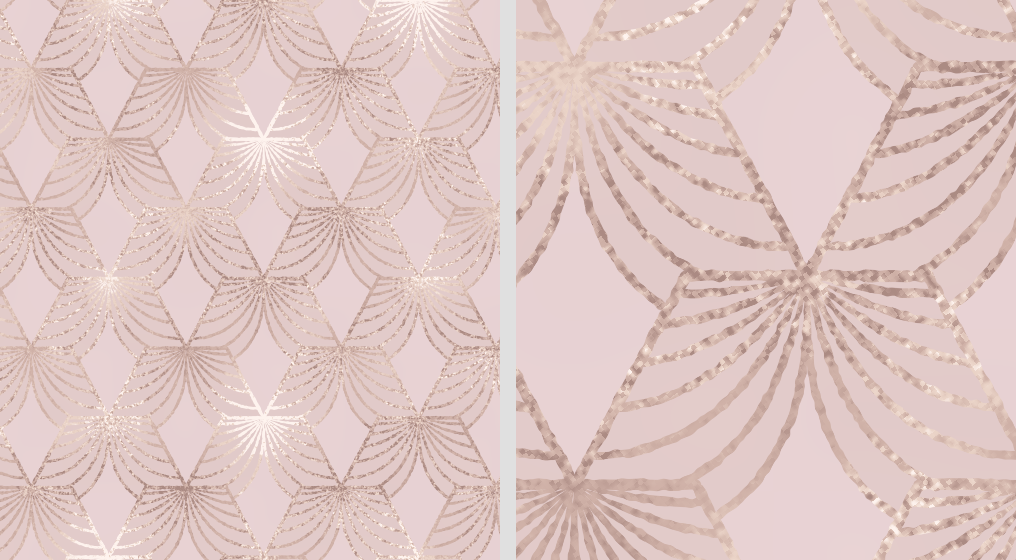
Left, the full canvas; right, a detail of the centre.
A WebGL 2 fragment shader for this pattern:

```glsl
#version 300 es
precision highp float;
// Staggered fans of curved rose-gold foil lines between plain blush diamonds.
uniform vec2 u_resolution;
out vec4 fragColor;

const float ROWS = 8.04;     // fan rows down the canvas; one row is one unit
const float PERIOD = 2.225;  // distance between fans in a row
const float CORNER = 0.58;   // half width of a fan's flat top
const float SLOPE = PERIOD * 0.5 - CORNER;

float hash(vec2 p) {
  vec3 h = fract(p.xyx * vec3(0.1031, 0.1030, 0.0973));
  h += dot(h, h.yzx + 33.33);
  return fract((h.x + h.y) * h.z);
}

float noise(vec2 p) {
  vec2 i = floor(p), f = fract(p);
  f = f * f * (3.0 - 2.0 * f);
  return mix(mix(hash(i), hash(i + vec2(1, 0)), f.x),
             mix(hash(i + vec2(0, 1)), hash(i + vec2(1, 1)), f.x), f.y);
}

// Signed offset from the nearest fan node of a row
float nodeOffset(float x, float row) {
  float shifted = x - 0.448 - PERIOD * 0.5 * mod(row + 1.0, 2.0);
  return shifted - PERIOD * round(shifted / PERIOD);
}

// Squared distance to the nearest point of a rectangular lattice
float latticeDist2(vec2 p, vec2 size) {
  p -= size * round(p / size);
  return dot(p, p);
}

// Foil colour from shadow (0) to highlight (1)
vec3 foilRamp(float t) {
  vec3 c = mix(vec3(0.66, 0.53, 0.50), vec3(0.81, 0.69, 0.65), smoothstep(0.0, 0.4, t));
  c = mix(c, vec3(0.92, 0.83, 0.78), smoothstep(0.4, 0.72, t));
  return mix(c, vec3(1.0, 0.96, 0.94), smoothstep(0.72, 1.0, t));
}

vec3 foil(vec2 p) {
  // Broad sheen, with bright flares around alternate nodes
  float sheen = 0.6 * noise(p * vec2(1.1, 1.3) + 17.0) + 0.4 * noise(p * 2.7 + 5.0);
  vec2 toFlare = p - vec2(5.99, 0.0);
  vec2 size = vec2(2.0 * PERIOD, 4.0);
  float flare = exp(-2.6 * min(latticeDist2(toFlare, size), latticeDist2(toFlare + size * 0.5, size)));
  flare *= 0.3 + 0.5 * smoothstep(0.2, 0.7, noise(p * 0.5 + 41.0));

  // Flaky glitter, fading out on the smooth patches
  mat2 turn = mat2(0.8, 0.6, -0.6, 0.8);
  float grain = 0.6 * noise(turn * p * 34.0) + 0.4 * hash(floor(turn * p * 44.0) + 90.0) - 0.5;
  float rough = mix(0.35, 1.15, smoothstep(0.3, 0.6, noise(p * 1.9 + 63.0)));
  return foilRamp(clamp(0.1 + 0.68 * sheen + flare + grain * rough, 0.0, 1.0));
}

void main() {
  float pixel = ROWS / u_resolution.y;
  vec2 p = vec2(gl_FragCoord.x, u_resolution.y - gl_FragCoord.y) * pixel;

  // Find the fan that owns this point: this row's, or the tail of the one above
  float row = floor(p.y), t = p.y - row;
  float across = abs(nodeOffset(p.x, row));
  float side = across - CORNER - SLOPE * t;
  vec2 local = side < 0.0 ? vec2(across, t) : vec2(abs(nodeOffset(p.x, row - 1.0)), t + 1.0);

  // Straight frame: slanted sides and flat tops
  float frame = abs(side) / sqrt(1.0 + SLOPE * SLOPE);
  frame = min(frame, length(vec2(max(across - CORNER, 0.0), t)));
  float acrossNext = PERIOD * 0.5 - across;
  frame = min(frame, length(vec2(max(acrossNext - CORNER, 0.0), 1.0 - t)));

  // Curved ribs: rays whose angle opens with the square of the radius
  float bend = 0.237, gap = 0.224;
  float r = max(length(local), 0.001);
  float angle = atan(local.x, local.y) - bend * r * r;
  float rib = clamp(round(angle / gap), 0.0, 6.0);
  float steep = sqrt(1.0 / (r * r) + 4.0 * bend * bend * r * r);
  float ribs = abs(angle - rib * gap) / steep;

  // Line coverage with slightly worn edges
  float wear = 0.012 * (noise(p * 30.0 + 8.0) - 0.5);
  float frameWidth = 0.026 + wear;
  float ribWidth = min(0.021, 0.008 + 0.032 * r) + wear;
  float line = 1.0 - smoothstep(-0.6 * pixel, 0.6 * pixel, min(frame - frameWidth, ribs - ribWidth));

  // Blush ground: paler diamonds, deeper fans
  float inFan = smoothstep(-pixel, pixel, angle / steep);
  vec3 ground = mix(vec3(0.908, 0.822, 0.828), vec3(0.886, 0.795, 0.790), inFan);
  ground += 0.008 * (noise(p * 1.5 + 30.0) - 0.5);

  fragColor = vec4(mix(ground, foil(p), line * 0.95), 1.0);
}
```
